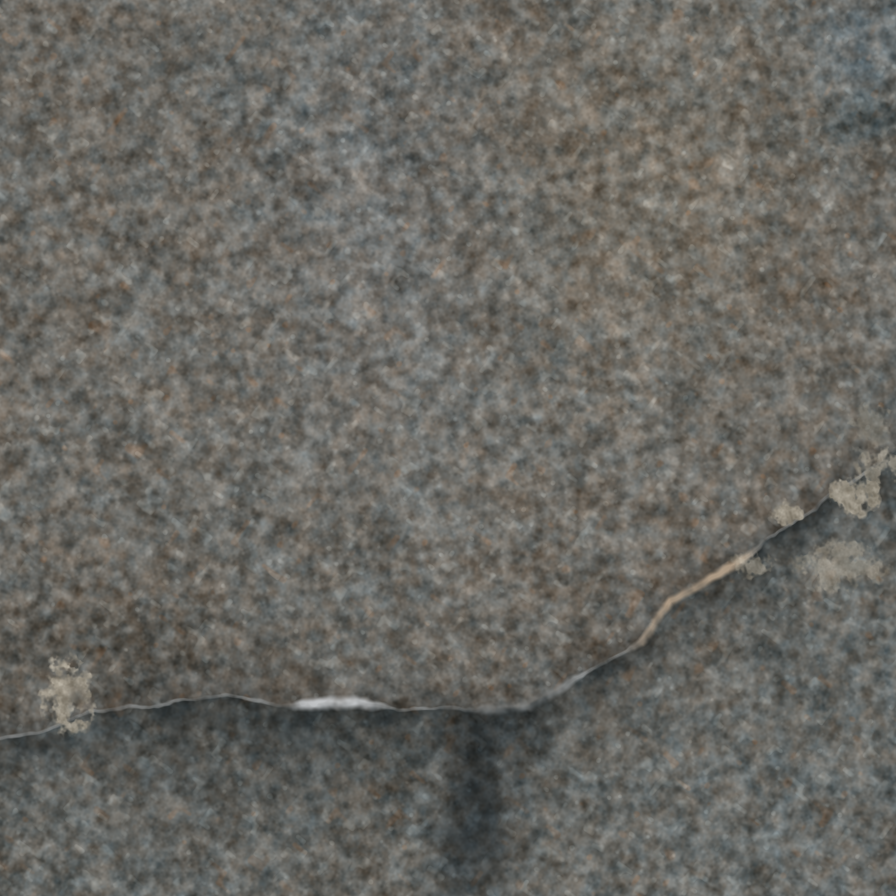
Give the GLSL for this texture, as a WebGL 2 fragment shader.

```glsl
#version 300 es
precision highp float;

uniform vec2 u_resolution;
out vec4 fragColor;

const int CRACK_POINTS = 16;
const vec2 CRACK[CRACK_POINTS] = vec2[CRACK_POINTS](
  vec2(-0.01, 0.173), vec2(0.052, 0.186), vec2(0.104, 0.206), vec2(0.180, 0.214),
  vec2(0.247, 0.224), vec2(0.326, 0.212), vec2(0.390, 0.217), vec2(0.443, 0.208),
  vec2(0.534, 0.209), vec2(0.590, 0.212), vec2(0.651, 0.247), vec2(0.714, 0.281),
  vec2(0.749, 0.329), vec2(0.833, 0.378), vec2(0.898, 0.427), vec2(1.01, 0.505));

float hash(vec2 p) {
  return fract(sin(dot(p, vec2(127.1, 311.7))) * 43758.547);
}

float noise(vec2 p) {
  vec2 cell = floor(p), f = fract(p);
  f = f * f * (3.0 - 2.0 * f);
  float low = mix(hash(cell), hash(cell + vec2(1, 0)), f.x);
  float high = mix(hash(cell + vec2(0, 1)), hash(cell + vec2(1, 1)), f.x);
  return mix(low, high, f.y);
}

// Layered noise centred on zero
float fbm(vec2 p, int octaves) {
  float sum = 0.0, weight = 0.5;
  for (int i = 0; i < octaves; i++) {
    sum += weight * (noise(p) - 0.5);
    p = mat2(1.6, 1.2, -1.2, 1.6) * p + 17.3;
    weight *= 0.6;
  }
  return sum;
}

// Soft elliptical spot, one at its centre
float blob(vec2 p, vec2 centre, vec2 radius) {
  vec2 d = (p - centre) / radius;
  return exp(-dot(d, d));
}

// Smooth window along one axis
float band(float x, float from, float to, float soft) {
  return smoothstep(from - soft, from + soft, x) * (1.0 - smoothstep(to - soft, to + soft, x));
}

// x: distance to the crack, y: height above it
vec2 crackField(vec2 p) {
  float nearest = 1.0, height = 0.0;
  for (int i = 0; i < CRACK_POINTS - 1; i++) {
    vec2 a = CRACK[i], ab = CRACK[i + 1] - a, ap = p - a;
    float t = clamp(dot(ap, ab) / dot(ab, ab), 0.0, 1.0);
    nearest = min(nearest, length(ap - ab * t));
    if (p.x >= a.x && p.x < a.x + ab.x) height = ap.y - ab.y * ap.x / ab.x;
  }
  return vec2(nearest, height);
}

// Ragged crust that breaks up only near its rim
float crust(vec2 p, vec2 centre, vec2 radius) {
  float core = blob(p, centre, radius);
  float ragged = fbm(p * 85.0, 3) * 1.7 * smoothstep(0.03, 0.3, core);
  return smoothstep(0.25, 0.75, core + ragged);
}

// Fine mineral grain with warm, cool and bright flecks
vec3 stone(vec2 p, vec3 base) {
  vec2 q = mat2(0.8, 0.6, -0.6, 0.8) * p;
  float grain = fbm(q * 80.0, 3) * 0.33 + fbm(q * 135.0 + 23.0, 2) * 0.17;
  float tint = fbm(q * 75.0 + 41.0, 3) + 0.35 * fbm(p * 9.0 + 5.0, 2);
  float fleck = smoothstep(0.70, 0.95, noise(q * 115.0 + 9.0));
  float rust = smoothstep(0.84, 0.97, noise(q * 70.0 + 70.0));
  vec3 color = base + grain + fbm(p * 22.0, 2) * 0.075;
  color += tint * vec3(0.075, 0.0, -0.055);
  color += fleck * vec3(0.075, 0.08, 0.08);
  return color + rust * vec3(0.05, 0.005, -0.025);
}

void main() {
  vec2 uv = gl_FragCoord.xy / u_resolution;
  vec2 wobble = vec2(fbm(uv * 42.0, 3), fbm(uv * 42.0 + 30.0, 3)) * 0.008;
  vec2 crack = crackField(uv + wobble);
  float above = smoothstep(-0.003, 0.003, crack.y);
  float depth = max(-crack.y, 0.0);

  // Two slabs and their broad tones
  vec3 color = stone(uv, mix(vec3(0.398, 0.402, 0.388), vec3(0.415, 0.407, 0.385), above));
  color += blob(uv, vec2(0.42, 0.76), vec2(0.13, 0.25)) * vec3(0.018, 0.026, 0.036);
  color += blob(uv, vec2(0.74, 0.80), vec2(0.18, 0.22)) * vec3(0.035, 0.022, 0.006);
  color += blob(uv, vec2(0.48, 0.52), vec2(0.22, 0.14)) * 0.018;
  color += blob(uv, vec2(0.96, 0.95), vec2(0.05, 0.06)) * vec3(0.0, 0.035, 0.065);
  color -= blob(uv, vec2(0.97, 0.87), vec2(0.06, 0.03)) * vec3(0.13, 0.10, 0.08);
  color -= blob(uv, vec2(0.12, 0.28), vec2(0.22, 0.05)) * 0.065;

  // Shadow below the ledge and the dark branch under it
  float reach = mix(0.040, 0.080, band(uv.x, 0.12, 0.42, 0.08));
  float strength = 0.48 + 0.5 * fbm(uv * 25.0, 2);
  float shadow = (1.0 - above) * exp(-depth / reach) * strength;
  float bend = 0.535 + 0.10 * (uv.y - 0.1) + 0.04 * fbm(uv * 18.0, 2);
  float branch = blob(uv, vec2(bend, 0.10), vec2(0.040, 0.12)) * (1.0 - above);
  color *= 1.0 - clamp(shadow, 0.0, 0.65) * vec3(1.0, 0.93, 0.89);
  color *= 1.0 - branch * vec3(0.50, 0.45, 0.41);
  color *= 1.0 - 0.25 * above * exp(-crack.y / 0.025);

  // Lit edge: pale in the middle, sandy on the rise
  float patchy = 0.55 + 1.6 * fbm(uv * 45.0, 3);
  float white = band(uv.x, 0.33, 0.42, 0.022);
  float grey = band(uv.x, 0.53, 0.64, 0.02);
  float sand = band(uv.x, 0.71, 0.84, 0.02);
  float width = 0.0018 + 0.0035 * white + 0.003 * grey + 0.0025 * sand;
  float edge = 1.0 - smoothstep(width * 0.3, width * 1.8, crack.x);
  vec3 edgeColor = mix(vec3(0.56, 0.57, 0.57), vec3(0.80, 0.81, 0.82), white);
  edgeColor = mix(edgeColor, vec3(0.72, 0.64, 0.55), sand);
  color = mix(color, edgeColor, edge * clamp(patchy + 0.25 * (white + sand), 0.0, 1.0) * 0.9);

  // Crusts beside the crack
  float crusts = crust(uv, vec2(0.076, 0.225), vec2(0.029, 0.036));
  crusts = max(crusts, crust(uv, vec2(0.878, 0.428), vec2(0.016, 0.013)));
  crusts = max(crusts, crust(uv, vec2(0.952, 0.445), vec2(0.030, 0.019)));
  crusts = max(crusts, 0.8 * crust(uv, vec2(0.985, 0.482), vec2(0.025, 0.018)));
  crusts = max(crusts, 0.7 * crust(uv, vec2(0.840, 0.367), vec2(0.025, 0.014)));
  crusts = max(crusts, 0.6 * crust(uv, vec2(0.940, 0.367), vec2(0.044, 0.026)));
  crusts = max(crusts, 0.45 * crust(uv, vec2(0.972, 0.525), vec2(0.024, 0.030)));
  crusts *= 1.0 - 0.75 * blob(uv, vec2(0.087, 0.220), vec2(0.010, 0.013));
  color = mix(color, vec3(0.64, 0.61, 0.55) + fbm(uv * 110.0, 3) * 0.4, crusts * 0.85);

  fragColor = vec4(clamp(color, 0.0, 1.0), 1.0);
}
```
